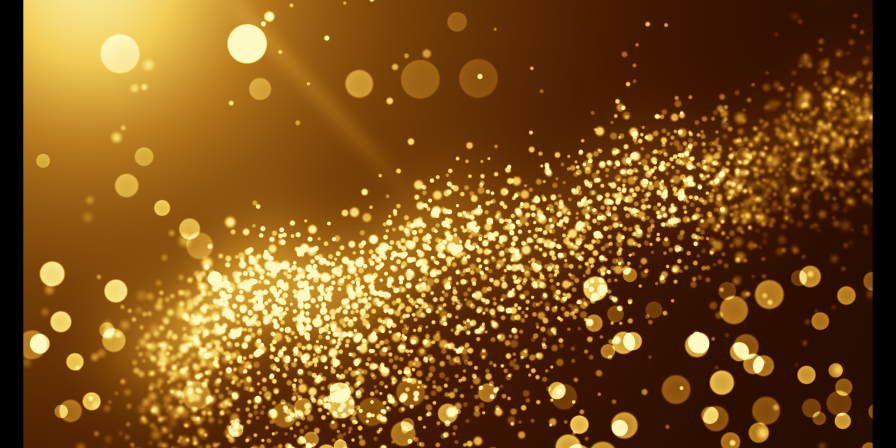
Reproduce this background procedurally as a Shadertoy shader.

```glsl
// Golden glitter: a lit corner, a slanted drift of sparkling dust and soft bokeh.
// Every part adds to one light value, which a gold colour ramp turns into colour.
// Dust and bokeh are discs scattered by hash in grids, thinned by density fields.

const vec2 CANVAS = vec2(2.0, 1.0);       // working units, origin at lower left
const float BORDER = 0.026;               // dark side bars, share of the width
const vec2 LAMP = vec2(0.2, 1.06);
const vec2 LAMP_SPREAD = vec2(0.11, 1.1); // squared radii of core and halo
const vec2 LAMP_GAIN = vec2(0.36, 0.48);
const float AMBIENT = 0.08;
const vec2 BEAM_START = vec2(0.58, 0.93);
const vec2 BEAM_END = vec2(0.92, 0.56);
const float BEAM_WIDTH = 0.025;
const float BEAM_GAIN = 0.07;
const float HAZE_GAIN = 0.32;
const float DUST_GAIN = 0.72;
const float BOKEH_GAIN = 0.7;
const int ROW_COUNT = 4;                  // large discs along the top
const float ROW_RADIUS = 0.046;

const vec3 GOLD[6] = vec3[6](
    vec3(0.06, 0.01, 0.00), vec3(0.26, 0.09, 0.00), vec3(0.48, 0.26, 0.03),
    vec3(0.73, 0.49, 0.12), vec3(0.95, 0.80, 0.33), vec3(0.99, 0.98, 0.76));

float hash(vec2 p) {
    return fract(sin(dot(p, vec2(127.1, 311.7))) * 43758.5453);
}

float bell(vec2 v) {
    return exp(-dot(v, v));
}

vec3 goldRamp(float light) {
    vec3 color = GOLD[0];
    for (int i = 0; i < 5; i++)
        color = mix(color, GOLD[i + 1], clamp(light * 5.0 - float(i), 0.0, 1.0));
    return color;
}

// Filled disc with a soft edge and a slightly brighter rim
float disc(float dist, float radius, float softness) {
    float edge = max(radius * softness, 1.5 / iResolution.y);
    float rim = 0.85 + 0.15 * min(dist * dist / (radius * radius), 1.0);
    return rim * (1.0 - smoothstep(radius - edge, radius, dist));
}

// Height above the rippled spine of the dust drift
float driftHeight(vec2 p) {
    return p.y - (0.15 + 0.3 * p.x + 0.03 * sin(14.6 * p.x - 13.0));
}

float dustDensity(vec2 p) {
    float h = driftHeight(p);
    float below = mix(0.40, 0.19, smoothstep(0.8, 1.6, p.x));
    float body = bell(vec2(h / (h > 0.0 ? 0.11 : below), 0.0));
    float stray = 0.03 * bell(vec2(h / 0.2, 0.0));
    return (0.95 * body + stray) * smoothstep(0.15, 0.5, p.x);
}

float bokehDensity(vec2 p) {
    float right = 0.6 * smoothstep(1.0, 1.6, p.x) * (1.0 - smoothstep(0.3, 0.45, p.y));
    float bottom = 0.6 * smoothstep(0.35, 0.6, p.x) * (1.0 - smoothstep(0.06, 0.2, p.y));
    float left = 0.55 * bell((p - vec2(0.13, 0.22)) / vec2(0.16, 0.16));
    float middle = 0.55 * bell((p - vec2(0.38, 0.54)) / vec2(0.13, 0.10));
    return max(max(right, bottom), max(left, middle));
}

// One grid of jittered discs; dust blurs and dims away from the focal zone
float discLayer(vec2 p, float cell, vec2 radii, float seed, bool isDust) {
    float light = 0.0;
    vec2 base = floor(p / cell);
    for (int j = -1; j <= 1; j++)
    for (int i = -1; i <= 1; i++) {
        vec2 id = base + vec2(i, j);
        vec2 key = id + seed;
        vec2 center = (id + vec2(hash(key), hash(key + 17.3))) * cell;
        float density = isDust ? dustDensity(center) : bokehDensity(center);
        if (hash(key + 41.7) > density) continue;
        float focus = isDust ? smoothstep(0.35, 0.65, center.x)
            * (1.0 - smoothstep(1.5, 1.75, center.x)) : 1.0;
        float radius = mix(radii.x, radii.y, hash(key + 63.1)) * mix(1.5, 1.0, focus);
        float softness = mix(1.0, isDust ? 0.65 : 0.2, focus);
        float lamplit = isDust ? 1.0 : mix(1.0, 0.5, smoothstep(0.35, 0.55, center.y));
        float power = mix(0.35, 1.0, hash(key + 89.9)) * mix(0.5, 1.0, focus) * lamplit;
        light += power * disc(distance(p, center), radius, softness);
    }
    return light;
}

// Wavy row of large discs, brightest near the lamp
float discRow(vec2 p) {
    float light = 0.0;
    for (int i = 0; i < ROW_COUNT; i++) {
        float t = float(i) / float(ROW_COUNT - 1);
        vec2 center = vec2(0.268 + 0.8 * (t + 2.6 * pow(t, 4.0) * (1.0 - t)),
            0.88 - 0.055 * t + 0.07 * (1.0 - t) * sin(6.2832 * t));
        float power = 0.16 + 0.33 * bell(vec2((t - 0.33) / 0.18, 0.0));
        light += power * disc(distance(p, center), ROW_RADIUS, 0.12);
    }
    return light;
}

float beam(vec2 p) {
    vec2 axis = BEAM_END - BEAM_START;
    float along = dot(p - BEAM_START, axis) / dot(axis, axis);
    float across = length(p - BEAM_START - axis * along);
    float fade = smoothstep(-0.3, 0.1, along) * (1.0 - smoothstep(0.6, 1.1, along));
    return fade * bell(vec2(across / BEAM_WIDTH, 0.0));
}

void mainImage(out vec4 fragColor, in vec2 fragCoord) {
    vec2 uv = fragCoord / iResolution.xy;
    vec2 p = uv * CANVAS;

    // Lamp, beam and haze
    vec2 toLamp = p - LAMP;
    float light = AMBIENT + dot(LAMP_GAIN, exp(-dot(toLamp, toLamp) / LAMP_SPREAD));
    light += BEAM_GAIN * beam(p);
    float hazeFade = smoothstep(0.1, 0.5, p.x) * mix(1.0, 0.4, smoothstep(0.6, 1.3, p.x));
    light += HAZE_GAIN * hazeFade * bell(vec2(driftHeight(p) / 0.14, 0.0));

    // Dust and bokeh
    light += DUST_GAIN * (discLayer(p, 0.018, vec2(0.005, 0.008), 3.0, true)
        + discLayer(p, 0.025, vec2(0.007, 0.011), 151.0, true)
        + discLayer(p, 0.034, vec2(0.009, 0.015), 307.0, true));
    light += BOKEH_GAIN * (discLayer(p, 0.08, vec2(0.016, 0.026), 523.0, false)
        + discLayer(p, 0.10, vec2(0.026, 0.037), 719.0, false));
    light += discRow(p);

    // Side bars
    float inside = min(uv.x - BORDER, 1.0 - BORDER - uv.x) * iResolution.x + 0.5;
    fragColor = vec4(goldRamp(light) * clamp(inside, 0.0, 1.0), 1.0);
}
```
